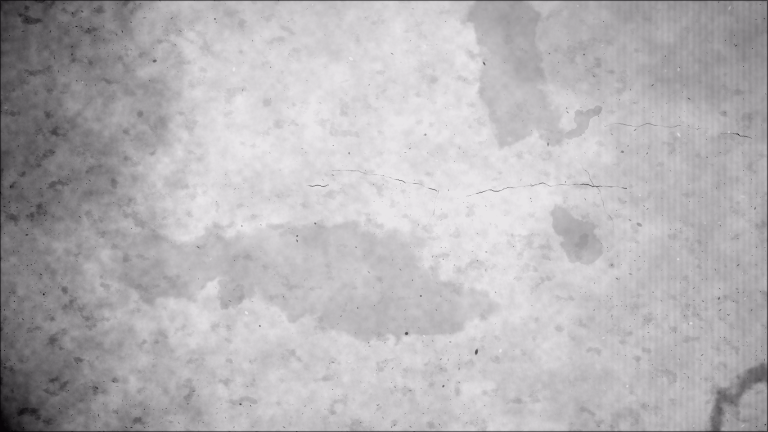
A WebGL 2 fragment shader for this texture:

```glsl
#version 300 es
precision highp float;
// Weathered pale plaster: a bright centre darkening to grimy edges, with ragged
// damp stains, broken hairline cracks, fine flecks and faint vertical ribs.
// Built from value noise, warped ellipses and bent segments, in canvas heights.
#define BASE_TONE 0.878
#define LEFT_SHADE 0.27
#define RIGHT_SHADE 0.12
#define STAIN_DEPTH 0.10
#define MOTTLE 0.15
#define GRAIN 0.12
#define FLECK_DEPTH 0.10
#define SPECK_DEPTH 0.42
#define CRACK_DEPTH 0.36
#define CRACK_WIDTH 0.0010
#define RIB_PITCH 0.0145
#define RIB_DEPTH 0.013

uniform vec2 u_resolution;
out vec4 fragColor;

// Stains: centre, radius. Cracks: start, end; then bow, strength.
const vec4 STAINS[8] = vec4[8](
  vec4(0.42, 0.40, 0.14, 0.08), vec4(0.74, 0.39, 0.25, 0.10), vec4(0.93, 0.29, 0.18, 0.085),
  vec4(0.57, 0.30, 0.06, 0.04), vec4(1.19, 0.87, 0.08, 0.17), vec4(1.23, 0.75, 0.10, 0.07),
  vec4(1.36, 0.73, 0.04, 0.024), vec4(1.31, 0.47, 0.05, 0.048));
const vec4 CRACKS[7] = vec4[7](
  vec4(0.77, 0.605, 1.012, 0.56), vec4(1.012, 0.56, 0.985, 0.475), vec4(1.08, 0.545, 1.45, 0.563),
  vec4(0.71, 0.571, 0.76, 0.571), vec4(1.34, 0.62, 1.42, 0.47), vec4(1.40, 0.712, 1.64, 0.705),
  vec4(1.67, 0.695, 1.74, 0.68));
const vec2 BOWS[7] = vec2[7](vec2(0.008, 0.9), vec2(0.006, 0.6), vec2(0.018, 1.0),
  vec2(0.0, 1.0), vec2(0.01, 0.4), vec2(0.0, 0.45), vec2(0.004, 1.0));

float hash(vec2 p) {
  return fract(sin(dot(p, vec2(127.1, 311.7))) * 43758.5453);
}

float noise(vec2 p) {
  vec2 i = floor(p), f = fract(p);
  f = f * f * (3.0 - 2.0 * f);
  return mix(mix(hash(i), hash(i + vec2(1, 0)), f.x),
             mix(hash(i + vec2(0, 1)), hash(i + vec2(1, 1)), f.x), f.y);
}

float fbm(vec2 p) {
  float sum = 0.0, amp = 0.516;
  for (int i = 0; i < 5; i++) {
    sum += amp * noise(p);
    p = mat2(1.6, 1.2, -1.2, 1.6) * p + 17.3;
    amp *= 0.5;
  }
  return sum;
}

// Filled ellipse (centre, radius); soft is the relative edge width.
float blob(vec2 p, vec4 e, float soft) {
  return 1.0 - smoothstep(1.0 - soft, 1.0 + soft, length((p - e.xy) / e.zw));
}

// Jittered, bowed and broken line between two ends.
float crack(vec2 p, vec4 ends, float bow, float px) {
  vec2 a = ends.xy, d = ends.zw - a;
  float t = clamp(dot(p - a, d) / dot(d, d), 0.0, 1.0);
  float jitter = 0.016 * (fbm(vec2(t * length(d) * 40.0, a.x * 50.0)) - 0.5);
  vec2 onLine = a + d * t + normalize(vec2(-d.y, d.x)) * (bow * 4.0 * t * (1.0 - t) + jitter);
  float line = 1.0 - smoothstep(0.0, CRACK_WIDTH + 0.6 * px, distance(p, onLine));
  return line * mix(0.12, 1.0, smoothstep(0.35, 0.7, fbm(p * 55.0)));
}

// One scattered, stretched speck per chosen grid cell.
float specks(vec2 p, float cells, float density, float px) {
  vec2 g = p * cells, id = floor(g);
  float angle = 6.283 * hash(id + 12.9), c = cos(angle), s = sin(angle);
  vec2 q = mat2(c, s, -s, c) * (fract(g) - 0.35 - 0.3 * vec2(hash(id + 3.1), hash(id + 7.7)));
  q.x *= mix(0.35, 1.0, hash(id + 21.3));
  float size = mix(0.03, 0.10, pow(hash(id + 5.5), 3.0)), aa = px * cells * 0.7;
  float shape = 1.0 - smoothstep(size - aa, size + aa, length(q));
  return shape * step(1.0 - density, hash(id + 40.2)) * mix(0.2, 1.0, hash(id + 9.4));
}

void main() {
  float px = 1.0 / u_resolution.y, aspect = u_resolution.x * px;
  vec2 p = gl_FragCoord.xy * px;
  vec2 warp = vec2(fbm(p * 7.0), fbm(p * 7.0 + 31.0)) - 0.5;
  vec2 ragged = vec2(fbm(p * 24.0 + 5.0), fbm(p * 24.0 + 63.0)) - 0.5;
  vec2 q = p + 0.15 * warp + 0.085 * ragged;
  float wander = 0.35 * (fbm(p * 3.0 + 4.0) - 0.5) + 0.3 * ragged.x;

  // Broad light and shade
  float left = 1.0 - smoothstep(0.0, 0.6, p.x + wander);
  float right = smoothstep(1.1, 1.75, p.x + 0.6 * wander);
  float tone = BASE_TONE - LEFT_SHADE * left - RIGHT_SHADE * right;
  tone -= 0.06 * smoothstep(0.2, 0.8, length((p - vec2(0.95, 0.65)) * vec2(0.8, 1.0)));
  tone -= 0.09 * blob(q, vec4(0.1, 0.8, 0.29, 0.38), 0.25);
  tone -= 0.08 * blob(q, vec4(1.6, 0.97, 0.42, 0.22), 0.35);
  tone -= 0.07 * exp(-9.0 * (1.0 - p.y)) + 0.05 * exp(-7.0 * p.y);
  tone -= 0.09 * exp(-16.0 * p.x) + 0.05 * exp(-14.0 * (aspect - p.x));
  tone -= 0.42 * exp(-8.0 * length(p)) + 0.13 * exp(-9.0 * length(p - vec2(0, 1)));

  // Damp stains with ragged edges
  float stain = 0.0;
  for (int i = 0; i < 8; i++) stain = max(stain, blob(q, STAINS[i], 0.14));
  tone -= STAIN_DEPTH * stain * (0.7 + 0.6 * fbm(p * 20.0 + 70.0));

  // Curved smears near the lower right
  float ring = abs(length(q - vec2(1.81, -0.05)) - 0.155);
  float faintRing = abs(length(q - vec2(1.43, 0.02)) - 0.045);
  tone -= 0.24 * (1.0 - smoothstep(0.005, 0.042, ring));
  tone -= 0.06 * (1.0 - smoothstep(0.005, 0.025, faintRing));

  // Mottling, grain, flecks and ribs
  float grime = clamp(0.25 + 0.7 * left + 0.3 * (1.0 - p.y) - 0.2 * stain, 0.0, 1.0);
  tone += MOTTLE * (fbm(p * 11.0 + 50.0) - 0.5) + GRAIN * (fbm(p * 65.0) - 0.5) * (0.5 + grime);
  float fleck = smoothstep(0.6, 0.8, fbm(p * vec2(34.0, 42.0) + 80.0));
  tone -= FLECK_DEPTH * fleck * (0.3 + grime);
  tone += RIB_DEPTH * sin(6.2832 * p.x / RIB_PITCH) * smoothstep(1.25, 1.6, p.x);

  // Dark and pale specks
  float patchy = smoothstep(0.4, 0.66, fbm(p * 4.0 + 9.0));
  for (int i = 0; i < 3; i++) {
    float density = (0.02 + 0.22 * grime * patchy) * (0.4 + 0.4 * float(i));
    tone -= SPECK_DEPTH * specks(p + float(i) * 2.7, 24.0 * exp2(float(i)), density, px);
  }
  tone += 0.18 * specks(p + 11.0, 34.0, 0.03 + 0.06 * right, px);

  // Hairline cracks
  float cracks = 0.0;
  for (int i = 0; i < 7; i++)
    cracks = max(cracks, BOWS[i].y * crack(p, CRACKS[i], BOWS[i].x, px));
  tone -= CRACK_DEPTH * cracks;

  // Thin dark frame and a slightly cool tint
  vec2 rim = min(p, vec2(aspect, 1.0) - p);
  tone *= mix(0.5, 1.0, smoothstep(0.001, 0.004, min(rim.x, rim.y)));
  tone = clamp(tone, 0.03, 0.91);
  fragColor = vec4(tone, tone - 0.009, tone + 0.001, 1.0);
}
```
